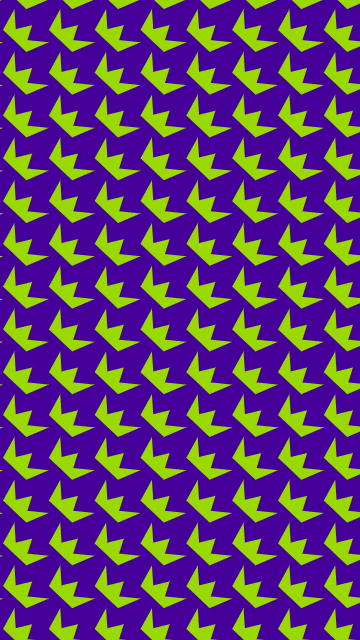
A WebGL 2 fragment shader for this pattern:

```glsl
#version 300 es
precision highp float;
// Lime three-pointed crown shards tiled in a tight straight grid on violet.

// Lengths are fractions of the canvas height
#define CELL vec2(0.07161, 0.06686)
#define GRID_ORIGIN vec2(0.0047, 0.0497)
#define GROUND_COLOR vec3(0.27, 0.0, 0.60)
#define SHARD_COLOR vec3(0.60, 0.85, 0.0)
#define EDGE_PIXELS 1.0

uniform vec2 u_resolution;
out vec4 outColor;

// Shard corners as fractions of one cell, clockwise from the upper spike
const int CORNERS = 7;
const vec2 SHARD[CORNERS] = vec2[CORNERS](
    vec2(0.249, 1.0), vec2(0.278, 0.533), vec2(0.636, 0.626),
    vec2(0.533, 0.276), vec2(1.0, 0.225), vec2(0.509, 0.0),
    vec2(0.0, 0.515));

// Signed distance to the shard, negative inside
float shardDistance(vec2 p) {
    float nearest = 1e9;
    float side = 1.0;
    vec2 b = SHARD[CORNERS - 1] * CELL;
    for (int i = 0; i < CORNERS; i++) {
        vec2 a = SHARD[i] * CELL;
        vec2 edge = b - a;
        vec2 w = p - a;
        vec2 gap = w - edge * clamp(dot(w, edge) / dot(edge, edge), 0.0, 1.0);
        nearest = min(nearest, dot(gap, gap));

        // Flip the sign at each crossing of a horizontal ray
        bool above = p.y >= a.y;
        bool below = p.y < b.y;
        bool left = edge.x * w.y > edge.y * w.x;
        if ((above && below && left) || (!above && !below && !left)) side = -side;
        b = a;
    }
    return side * sqrt(nearest);
}

// Nearest shard over the cell and its neighbours, so touching tips stay smooth
float patternDistance(vec2 p) {
    vec2 local = fract((p - GRID_ORIGIN) / CELL) * CELL;
    float d = 1e9;
    for (int y = -1; y <= 1; y++) {
        for (int x = -1; x <= 1; x++) {
            d = min(d, shardDistance(local - vec2(x, y) * CELL));
        }
    }
    return d;
}

void main() {
    vec2 p = gl_FragCoord.xy / u_resolution.y;
    float softness = EDGE_PIXELS / u_resolution.y;
    float coverage = clamp(0.5 - patternDistance(p) / softness, 0.0, 1.0);
    outColor = vec4(mix(GROUND_COLOR, SHARD_COLOR, coverage), 1.0);
}
```
